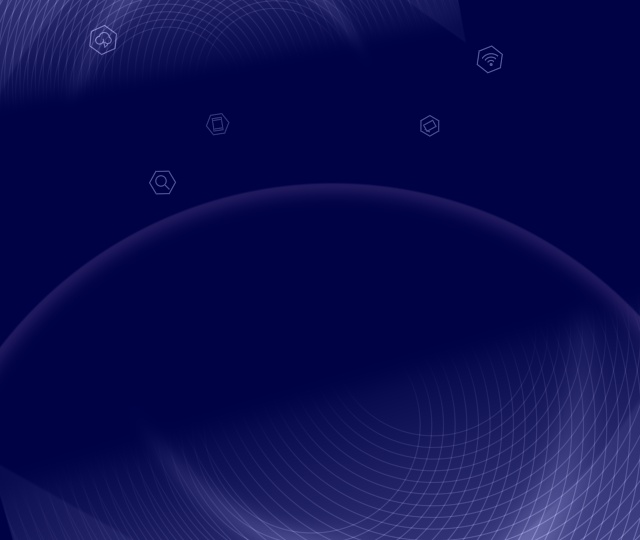
Reproduce this background procedurally as a Shadertoy shader.

```glsl
// Navy backdrop: a glowing planet rim, two tilted panels of ring lines and light, hexagon icons.

// Lengths are in canvas heights, origin at the lower left.
const vec3 NAVY = vec3(0.0, 0.008, 0.275);
const vec3 RIM_TINT = vec3(0.125, 0.09, 0.095);
const vec3 LIGHT_TINT = vec3(1.0, 1.0, 0.98);
const vec2 PLANET_CENTER = vec2(0.617, -0.118);
const float PLANET_RADIUS = 0.779;
const float RIM_DEPTH = 0.024;

const vec2 LOWER_TIP = vec2(1.080, 0.452);
const vec2 UPPER_TIP = vec2(0.1235, 0.799);
const float UPPER_SCALE = 0.657;
const float UPPER_TURN = 3.037;
const float UPPER_LEAN = 0.3;

const vec2 PANEL_AXIS = vec2(0.960, 0.279);
const float PANEL_END = -1.14;
const float RING_GAP = 0.0216;
const float RING_WIDTH = 0.0018;
const float RING_GLOW = 0.29;
const float HAZE = 0.52;

const int ICON_COUNT = 5;
// Icon center, hexagon radius, hexagon turn
const vec4 ICONS[ICON_COUNT] = vec4[](
    vec4(0.191, 0.926, 0.027, 0.42), vec4(0.907, 0.890, 0.025, 0.38),
    vec4(0.403, 0.770, 0.021, 0.15), vec4(0.796, 0.767, 0.019, 0.52),
    vec4(0.301, 0.662, 0.024, 0.02));
const float ICON_GLOW[ICON_COUNT] = float[](0.31, 0.33, 0.20, 0.29, 0.31);

vec2 turn(vec2 p, float a) {
    float c = cos(a), s = sin(a);
    return vec2(c * p.x + s * p.y, c * p.y - s * p.x);
}

float stroke(float d, float width, float px) {
    return 1.0 - smoothstep(0.0, max(width, 1.2 * px), abs(d));
}

float gauss(float d, float width) { return exp(-d * d / (width * width)); }

float segment(vec2 p, vec2 a, vec2 b) {
    vec2 ab = b - a;
    return length(p - a - ab * clamp(dot(p - a, ab) / dot(ab, ab), 0.0, 1.0));
}

float box(vec2 p, vec2 halfSize) {
    vec2 d = abs(p) - halfSize;
    return length(max(d, 0.0)) + min(max(d.x, d.y), 0.0);
}

// Evenly spaced circles outside an empty core
float rings(vec2 p, vec2 center, float core, float px) {
    float r = length(p - center) - core;
    float d = (fract(r / RING_GAP + 0.5) - 0.5) * RING_GAP;
    return stroke(d, RING_WIDTH, px) * step(-0.5 * RING_GAP, r);
}

// Light of one panel; q starts at the tip of its steep beam
float panel(vec2 q, vec2 steepCenter, vec2 wideCenter, float lean, float px) {
    float depth = max(dot(q, vec2(PANEL_AXIS.y, -PANEL_AXIS.x)), 0.0);
    float drop = max(-q.y, 0.0);
    float fade = smoothstep(0.0, 0.15, depth);
    float light = HAZE * depth * smoothstep(-0.02, 0.08, depth);

    // Ring lines, fainter toward the far end
    float lines = rings(q, steepCenter, 0.20, px) + rings(q, wideCenter, 0.19, px);
    light += lines * fade * (0.025 + RING_GLOW * depth) * mix(0.35, 1.0, smoothstep(-1.1, -0.5, q.x));

    // Steep beam
    float steep = q.x + lean * drop + 1.1 * drop * drop * drop;
    light += gauss(steep, 0.022 + 0.08 * drop) * (0.04 + 0.5 * drop * drop)
           * smoothstep(-0.01, 0.10, -q.y);

    // Shallow curved beam
    float t = q.x + 0.826;
    float slope = 3.4 * t - 1.25;
    float shallow = (q.y + 0.239 + 1.25 * t - 1.7 * t * t) / sqrt(1.0 + slope * slope);
    light += gauss(shallow, 0.018 + 0.05 * max(t, 0.0)) * (0.035 + 0.33 * max(t, 0.0))
           * smoothstep(-0.03, 0.08, t) * (1.0 - smoothstep(0.28, 0.48, t));

    // Folded veils at both ends
    float farFold = -0.309 - 0.563 * (q.x + 1.08) - q.y;
    light += 0.04 * smoothstep(0.0, 0.008, farFold) * exp(-max(farFold, 0.0) * 8.0);
    float nearFold = q.x - 0.19 + 0.3 * drop + 0.9 * drop * drop;
    light += 0.05 * fade * smoothstep(0.0, 0.012, nearFold) * exp(-max(nearFold, 0.0) * 8.0);

    return light * smoothstep(-px, px, dot(q, PANEL_AXIS) - PANEL_END);
}

// Distance to an icon's line drawing, in hexagon radii
float glyph(int kind, vec2 p) {
    if (kind == 0) { // cloud with arrow
        float cloud = min(length(p - vec2(-0.25, -0.02)) - 0.26, length(p - vec2(0.08, 0.17)) - 0.34);
        cloud = min(cloud, length(p - vec2(0.32, -0.02)) - 0.23);
        float arrow = min(segment(p, vec2(0.0, 0.05), vec2(0.12, -0.5)),
                          segment(p, vec2(0.12, -0.5), vec2(0.3, -0.32)));
        return min(abs(cloud), arrow);
    }
    if (kind == 1) { // wireless waves
        vec2 w = turn(p - vec2(0.1, -0.38), 0.15);
        float r = length(w);
        float waves = abs(r - 0.3 - 0.25 * clamp(floor((r - 0.3) / 0.25 + 0.5), 0.0, 2.0));
        return min(max(waves, abs(w.x) - w.y), max(r - 0.07, 0.0));
    }
    if (kind == 2) { // tablet
        vec2 b = turn(p, 0.15);
        return min(abs(box(b, vec2(0.40, 0.55))), max(abs(abs(b.y) - 0.38), abs(b.x) - 0.4));
    }
    if (kind == 3) // monitor
        return min(abs(box(turn(p, 0.5), vec2(0.50, 0.34))), segment(p, vec2(-0.45, -0.35), vec2(-0.05, -0.58)));
    return min(abs(length(p - vec2(-0.12, 0.12)) - 0.40), segment(p, vec2(0.17, -0.17), vec2(0.5, -0.5)));
}

void mainImage(out vec4 fragColor, in vec2 fragCoord) {
    vec2 p = fragCoord / iResolution.y;
    float px = 1.0 / iResolution.y;

    // Planet rim
    float inside = PLANET_RADIUS - length(p - PLANET_CENTER);
    vec3 color = NAVY + RIM_TINT * smoothstep(-0.002, 0.003, inside) * gauss(inside, RIM_DEPTH);

    // Panels
    vec2 upper = turn(p - UPPER_TIP, UPPER_TURN) / UPPER_SCALE;
    float light = panel(p - LOWER_TIP, vec2(-0.502, -0.239), vec2(-0.278, -0.069), 0.0, px);
    light += panel(upper, vec2(-0.575, -0.143), vec2(-0.278, -0.069), UPPER_LEAN, px / UPPER_SCALE);

    // Icons
    for (int i = 0; i < ICON_COUNT; i++) {
        float size = ICONS[i].z;
        vec2 local = (p - ICONS[i].xy) / size;
        vec2 h = abs(turn(local, ICONS[i].w));
        float hexagon = max(dot(h, vec2(0.866, 0.5)), h.y) - 0.866;
        float ink = stroke(min(abs(hexagon), glyph(i, local)) * size, 0.002, px);
        light += ICON_GLOW[i] * ink;
    }

    fragColor = vec4(min(color + LIGHT_TINT * light, 1.0), 1.0);
}
```
